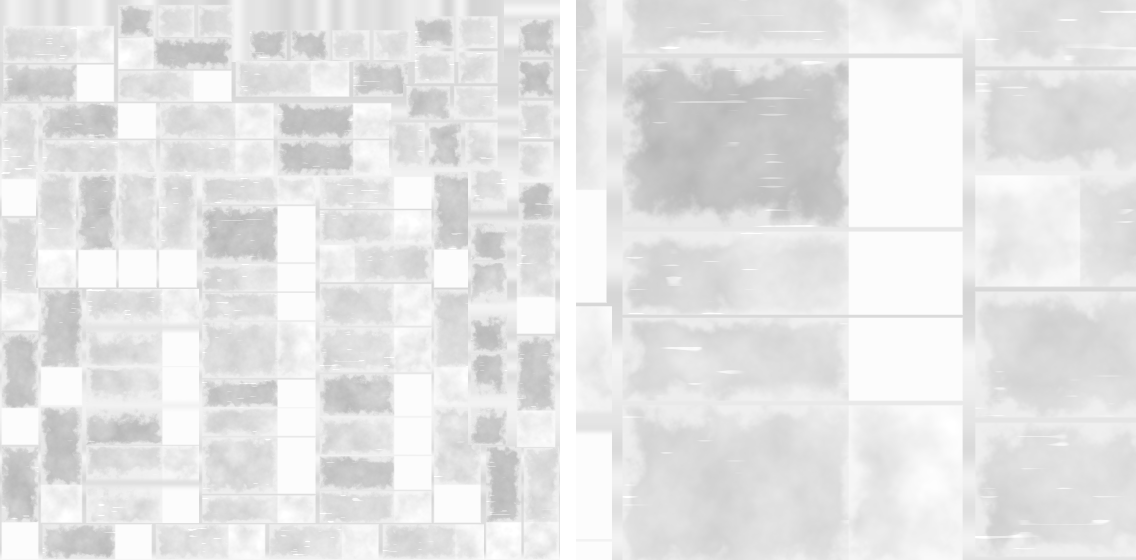
Left: the whole. Right: its middle third, enlarged.
Write a WebGL 2 fragment shader that draws this texture map.

```glsl
#version 300 es
precision highp float;
// Pale grey atlas of worn panels: bricks with white end caps, upright bricks and small squares.

#define HORIZONTAL 0.0
#define VERTICAL 1.0
#define SQUARE 2.0
#define CAP_START 0.67
#define DARK_SHARE 0.42
#define DARK_GREY 0.775
#define LIGHT_GREY 0.865
#define MOTTLE 0.11
#define FRAY_WIDTH 0.013
#define ROW_JITTER 0.25

uniform vec2 u_resolution;
out vec4 outColor;

struct Tile { vec2 local; vec2 size; vec2 id; float kind; };

float hash(vec2 p) {
    vec3 q = fract(p.xyx * vec3(0.1031, 0.1030, 0.0973));
    q += dot(q, q.yzx + 33.33);
    return fract((q.x + q.y) * q.z);
}

float noise(vec2 p) {
    vec2 i = floor(p), f = fract(p);
    f = f * f * (3.0 - 2.0 * f);
    return mix(mix(hash(i), hash(i + vec2(1, 0)), f.x),
               mix(hash(i + vec2(0, 1)), hash(i + vec2(1, 1)), f.x), f.y);
}

float fbm(vec2 p) {
    float sum = 0.0, amp = 0.53;
    for (int i = 0; i < 4; i++) {
        sum += amp * noise(p);
        p = mat2(1.6, 1.2, -1.2, 1.6) * p + 17.0;
        amp *= 0.5;
    }
    return sum;
}

// Fill a rectangle (left, top, right, bottom) with a grid of tiles.
void zone(vec2 p, vec4 rect, vec2 count, float kind, inout Tile tile) {
    vec2 t = (p - rect.xy) / (rect.zw - rect.xy);
    if (any(lessThan(t, vec2(0))) || any(greaterThanEqual(t, vec2(1)))) return;
    float waves = floor(1.0 + 3.0 * hash(rect.xy * 913.0));
    if (count.y > 5.0) t.y += ROW_JITTER / count.y * sin(6.2832 * waves * t.y);
    vec2 cell = floor(t * count);
    tile = Tile(fract(t * count), (rect.zw - rect.xy) / count,
                cell + floor(rect.xy * 400.0), kind);
}

Tile layout_at(vec2 p) {
    Tile t = Tile(vec2(0), vec2(0), vec2(0), -1.0);
    // Bricks lying down
    zone(p, vec4(0.0, 0.045, 0.205, 0.183), vec2(1, 2), HORIZONTAL, t);
    zone(p, vec4(0.205, 0.067, 0.415, 0.183), vec2(1, 2), HORIZONTAL, t);
    zone(p, vec4(0.415, 0.107, 0.625, 0.174), vec2(1, 1), HORIZONTAL, t);
    zone(p, vec4(0.07, 0.183, 0.70, 0.315), vec2(3, 2), HORIZONTAL, t);
    zone(p, vec4(0.148, 0.515, 0.36, 0.935), vec2(1, 6), HORIZONTAL, t);
    zone(p, vec4(0.355, 0.315, 0.565, 0.935), vec2(1, 9), HORIZONTAL, t);
    zone(p, vec4(0.565, 0.315, 0.772, 0.935), vec2(1, 9), HORIZONTAL, t);
    zone(p, vec4(0.07, 0.935, 0.88, 1.0), vec2(4, 1), HORIZONTAL, t);
    // Bricks standing up
    zone(p, vec4(0.0, 0.183, 0.07, 1.0), vec2(1, 4), VERTICAL, t);
    zone(p, vec4(0.065, 0.307, 0.353, 0.515), vec2(4, 1), VERTICAL, t);
    zone(p, vec4(0.07, 0.515, 0.148, 0.935), vec2(1, 2), VERTICAL, t);
    zone(p, vec4(0.772, 0.305, 0.86, 0.935), vec2(1, 3), VERTICAL, t);
    zone(p, vec4(0.865, 0.795, 1.0, 1.0), vec2(2, 1), VERTICAL, t);
    zone(p, vec4(0.92, 0.395, 0.993, 0.8), vec2(1, 2), VERTICAL, t);
    // Small squares
    zone(p, vec4(0.205, 0.005, 0.42, 0.068), vec2(3, 1), SQUARE, t);
    zone(p, vec4(0.44, 0.05, 0.735, 0.109), vec2(4, 1), SQUARE, t);
    zone(p, vec4(0.625, 0.107, 0.73, 0.174), vec2(1, 1), SQUARE, t);
    zone(p, vec4(0.735, 0.025, 0.89, 0.15), vec2(2, 2), SQUARE, t);
    zone(p, vec4(0.72, 0.15, 0.89, 0.215), vec2(2, 1), SQUARE, t);
    zone(p, vec4(0.695, 0.215, 0.89, 0.3), vec2(3, 1), SQUARE, t);
    zone(p, vec4(0.835, 0.3, 0.907, 0.795), vec2(1, 6), SQUARE, t);
    zone(p, vec4(0.92, 0.03, 0.99, 0.395), vec2(1, 5), SQUARE, t);
    return t;
}

// Smeared padding: vertical streaks above, horizontal streaks at the right.
float padding_shade(vec2 p) {
    float smear = p.y < 0.11 && p.x < 0.9 ? noise(vec2(p.x * 45.0, 3.0)) : noise(vec2(7.0, p.y * 55.0));
    return 0.83 + 0.14 * smear;
}

float panel_shade(vec2 p, Tile t, float edge, float px) {
    vec2 seed = vec2(hash(t.id), hash(t.id + 41.0));
    vec2 q = p + seed * 9.0;
    float cloud = fbm(q * 32.0) - 0.5, grain = fbm(q * 95.0) - 0.5;
    float along = t.kind == VERTICAL ? t.local.y : t.local.x;
    float span = t.kind == VERTICAL ? t.size.y : t.size.x;
    if (t.kind == HORIZONTAL && seed.y < 0.12) along = 1.0 - along;
    // Worn face with frayed bright borders
    bool dark = seed.x < DARK_SHARE;
    float face = (dark ? DARK_GREY : LIGHT_GREY) + 0.03 * (seed.y - 0.5);
    face += MOTTLE * cloud * (0.6 + seed.y) + 0.05 * grain;
    if (!dark) face += 0.05 * (along - 0.3);
    float toCap = t.kind == SQUARE ? 1.0 : abs(along - CAP_START) * span;
    float fray = 1.0 - smoothstep(0.0, FRAY_WIDTH, min(edge, toCap + 0.003) + 0.025 * grain);
    face = mix(face, 0.96, 0.75 * fray);
    float scratch = smoothstep(0.86, 0.95, noise(q * vec2(45.0, 420.0)));
    face += 0.09 * scratch * smoothstep(0.5, 0.65, noise(q * 18.0));
    // Plain or cloudy end cap
    float cap = seed.y > 0.55 ? 0.99 : 0.945 + 0.2 * cloud;
    cap = mix(cap, 0.985, fray * 0.6);
    float capMask = t.kind == SQUARE ? 0.0 : smoothstep(-px, px, (along - CAP_START) * span);
    return mix(face, cap, capMask);
}

void main() {
    vec2 p = gl_FragCoord.xy / u_resolution;
    p.y = 1.0 - p.y;
    float px = 1.0 / u_resolution.y;
    float shade = padding_shade(p);
    Tile t = layout_at(p);
    if (t.kind >= 0.0) {
        // Uneven gutters leave grey strips beside each panel
        vec2 gutter = t.kind == HORIZONTAL ? vec2(0.006, 0.0012) : t.kind == VERTICAL ? vec2(0.003, 0.002) : vec2(0.006, 0.004);
        vec2 inset = min(t.local * t.size - gutter, (1.0 - t.local) * t.size - 0.0015);
        float edge = min(inset.x, inset.y);
        shade = mix(shade, panel_shade(p, t, edge, px), smoothstep(-px, px, edge));
    }
    outColor = vec4(vec3(clamp(shade, 0.0, 1.0)), 1.0);
}
```
